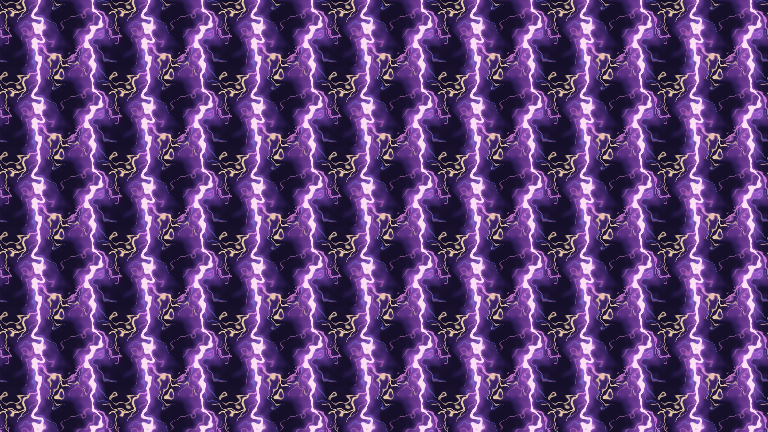
Write a WebGL 2 fragment shader that draws this pattern.

```glsl
#version 300 es
precision highp float;
// Repeating storm pattern: jagged violet bolts with cream forked branches.

uniform vec2 u_resolution;
out vec4 fragColor;

// Layout, in units of the spacing between bolts
const float BOLTS_PER_HEIGHT = 7.875;      // 14 bolts across a 16:9 canvas
const float ROWS = 5.4;
const vec2 TILE = vec2(2.0, BOLTS_PER_HEIGHT / ROWS);
const float SHIFT_X = 0.19;
const vec2 LATTICE = vec2(4.0, 3.0);       // noise cells in one tile
const float JAG = 0.28;
const int FILAMENTS = 11;
const int TWIGS = 4;

// Half widths
const float BOLT_WIDTH = 0.034;
const float LIMB_WIDTH = 0.025;
const float TWIG_WIDTH = 0.015;
const float FILAMENT_WIDTH = 0.011;

const vec3 NIGHT = vec3(0.085, 0.06, 0.165);
const vec3 INDIGO = vec3(0.19, 0.12, 0.35);
const vec3 VIOLET = vec3(0.36, 0.19, 0.51);
const vec3 ORCHID = vec3(0.61, 0.36, 0.64);
const vec3 BLUE = vec3(0.34, 0.36, 0.70);
const vec3 CREAM = vec3(0.90, 0.78, 0.64);
const vec3 FLASH = vec3(0.98, 0.87, 0.95);

float hash(vec2 p) {
    return fract(sin(dot(p, vec2(127.1, 311.7))) * 43758.5);
}

float corner(vec2 cell, vec2 offset, vec2 f, vec2 freq, float seed) {
    float angle = 6.2832 * hash(mod(cell + offset, freq) + seed);
    return dot(vec2(cos(angle), sin(angle)), f - offset);
}

// Gradient noise that wraps at the tile edges
float noise(vec2 p, vec2 freq, float seed) {
    vec2 x = p / TILE * freq, cell = floor(x), f = x - cell;
    vec2 s = f * f * f * (f * (f * 6.0 - 15.0) + 10.0);
    vec2 e = vec2(0.0, 1.0);
    return mix(mix(corner(cell, e.xx, f, freq, seed), corner(cell, e.yx, f, freq, seed), s.x),
               mix(corner(cell, e.xy, f, freq, seed), corner(cell, e.yy, f, freq, seed), s.x), s.y);
}

// Distance to a wrapped segment, and position along it
vec2 segment(vec2 p, vec2 root, vec2 dir) {
    vec2 mid = root + 0.5 * dir;
    vec2 q = mod(p - mid + 0.5 * TILE, TILE) - 0.5 * TILE + 0.5 * dir;
    float t = clamp(dot(q, dir) / dot(dir, dir), 0.0, 1.0);
    return vec2(length(q - dir * t), t);
}

float stroke(float d, float halfWidth, float pixel) {
    return clamp((halfWidth - d) / pixel + 0.5, 0.0, 1.0);
}

void main() {
    float pixel = BOLTS_PER_HEIGHT / u_resolution.y;
    vec2 p = gl_FragCoord.xy * pixel - vec2(SHIFT_X, 0.0);

    // Jagged warp shared by every line, so branches stay attached
    vec2 q = p;
    float amp = JAG;
    vec2 freq = LATTICE;
    for (int i = 0; i < 3; i++) {
        q += amp * vec2(noise(p, freq, 3.0), noise(p, freq, 17.0));
        amp *= 0.6;
        freq *= 2.0;
    }
    float boltDist = abs(fract(q.x) - 0.5);

    // Cloud: dark between bolts, violet around them
    float cloud = noise(p, LATTICE, 31.0) + 0.5 * noise(p, LATTICE * 2.0, 43.0);
    float haze = 1.0 - 2.0 * boltDist + 0.55 * cloud;
    vec3 col = mix(NIGHT, INDIGO, smoothstep(0.12, 0.48, haze));
    col = mix(col, VIOLET, smoothstep(0.42, 0.85, haze));

    // Fine filaments falling from each bolt
    for (int i = 0; i < 2 * FILAMENTS; i++) {
        float k = float(i), side = mod(floor(k * 0.5), 2.0) * 2.0 - 1.0;
        float r = hash(vec2(k, 5.0)), r2 = hash(vec2(k, 9.0));
        vec2 root = vec2(mod(k, 2.0) + 0.5 + side * 0.12 * r2, TILE.y * r);
        vec2 s = segment(q, root, vec2(side * (0.16 + 0.26 * r2), -0.22 - 0.3 * r));
        vec3 tint = mix(ORCHID, BLUE, step(0.62, hash(vec2(k, 13.0))));
        col += 0.10 * ORCHID * exp(-s.x / 0.05) * (1.0 - s.y);
        col = mix(col, tint, 0.85 * stroke(s.x, FILAMENT_WIDTH * (1.2 - 0.6 * s.y), pixel));
    }

    // Forked limbs: large cream ones on even bolts, pink ones on odd bolts
    for (int i = 0; i < 4; i++) {
        float odd = float(i / 2), side = 1.0 - 2.0 * float(i % 2);
        vec2 root = vec2(0.5 + odd, (side > 0.0 ? 1.22 : 0.77) + 0.55 * odd);
        vec2 dir = vec2(0.66 * side, -0.56) * (1.0 - 0.35 * odd);
        vec3 tipColor = mix(CREAM, ORCHID * 1.25, odd);
        vec2 s = segment(q, root, dir);
        col += 0.22 * ORCHID * exp(-s.x / 0.07) * (1.0 - 0.8 * s.y);
        vec3 tint = mix(ORCHID * 1.3, tipColor, smoothstep(0.1, 0.5, s.y));
        col = mix(col, tint, stroke(s.x, LIMB_WIDTH * (1.1 - 0.6 * s.y), pixel));
        for (int j = 0; j < TWIGS; j++) {
            float k = float(j), turn = (mod(k, 2.0) * 2.0 - 1.0) * (0.55 + 0.12 * k);
            mat2 spin = mat2(cos(turn), sin(turn), -sin(turn), cos(turn));
            vec2 twig = segment(q, root + dir * (0.34 + 0.16 * k), spin * dir * (0.46 - 0.05 * k));
            col = mix(col, tipColor, 0.9 * stroke(twig.x, TWIG_WIDTH * (1.1 - 0.7 * twig.y), pixel));
        }
    }

    // Main bolts with a pink glow and a pulsing width
    col += 0.42 * ORCHID * exp(-boltDist / 0.07);
    float pulse = 1.0 + 0.7 * noise(p, LATTICE * 2.0, 59.0);
    col = mix(col, FLASH, stroke(boltDist, BOLT_WIDTH * pulse, pixel));

    fragColor = vec4(min(col, 1.0), 1.0);
}
```
